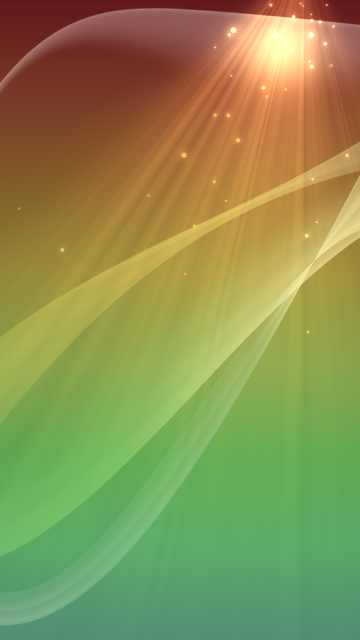
A Shadertoy shader for this background:

```glsl
// Light rays fan down from the upper right over a red-to-green gradient,
// crossed by translucent ribbons. Each ribbon fills the gap between two cubic
// curves and brightens where they pinch; dust is scattered along the rays.

const vec2 SHAPE = vec2(1.0, 1.7778);         // canvas proportions, width = 1
const vec2 RAY_SOURCE = vec2(0.847, 1.91);
const vec2 HOTSPOT = vec2(0.775, 1.635);
const float RAY_FALLOFF = 1.25;
const vec3 RAY_WARM = vec3(0.80, 0.56, 0.30);
const vec3 RAY_GREEN = vec3(0.50, 0.58, 0.28);
const vec3 HOT_COLOR = vec3(0.42, 0.43, 0.28);
const vec3 GOLD = vec3(1.0, 0.93, 0.46);
const vec3 LEAF = vec3(0.58, 0.86, 0.46);
const vec3 CREAM = vec3(1.0, 0.97, 0.68);
const vec3 GLASS = vec3(0.80, 0.90, 0.74);
const vec3 VEIL = vec3(0.90, 0.80, 0.77);
const int DUST_COUNT = 44;

// Background colours at equal steps from bottom to top
const vec3 SKY[8] = vec3[8](
    vec3(0.30, 0.52, 0.44), vec3(0.32, 0.62, 0.38),
    vec3(0.34, 0.61, 0.30), vec3(0.48, 0.58, 0.26),
    vec3(0.54, 0.50, 0.20), vec3(0.50, 0.36, 0.16),
    vec3(0.47, 0.22, 0.15), vec3(0.38, 0.09, 0.10));

float hash(float n) { return fract(sin(n * 127.1) * 43758.5453); }

float noise(float x) {
    float i = floor(x), f = fract(x);
    return mix(hash(i), hash(i + 1.0), f * f * (3.0 - 2.0 * f));
}

vec3 sky(float y) {
    vec3 c = SKY[0];
    for (int i = 1; i < 8; i++) c = mix(c, SKY[i], clamp(y * 7.0 - float(i - 1), 0.0, 1.0));
    return c;
}

// Cubic through heights h at x = 0, 1/3, 2/3 and 1
float curve(float x, vec4 h) {
    float a = x - 1.0 / 3.0, b = x - 2.0 / 3.0, c = x - 1.0;
    return dot(h, vec4(-4.5 * a * b * c, 13.5 * x * b * c, -13.5 * x * a * c, 4.5 * x * a * b));
}

// x: coverage, y: position across from edge a to b, z: pinch brightness
vec3 ribbon(vec2 uv, vec4 a, vec4 b, float blur) {
    float ya = curve(uv.x, a), yb = curve(uv.x, b);
    float lo = min(ya, yb), hi = max(ya, yb), width = hi - lo;
    float cover = smoothstep(-blur, blur, uv.y - lo) * smoothstep(-blur, blur, hi - uv.y);
    return vec3(cover, clamp((uv.y - lo) / max(width, 0.004), 0.0, 1.0), 0.03 / (0.03 + width));
}

float rays(vec2 d) {
    float angle = atan(d.x, -d.y);
    float streak = 0.45 * noise(angle * 13.0 + 7.0) + 0.35 * noise(angle * 34.0)
                 + 0.20 * noise(angle * 85.0);
    float fan = smoothstep(-0.95, -0.42, angle) * (1.0 - smoothstep(-0.1, 0.6, angle));
    return fan * (0.25 + 0.95 * streak) * exp(-RAY_FALLOFF * length(d));
}

float dust(vec2 p) {
    float sum = 0.0;
    for (int i = 0; i < DUST_COUNT; i++) {
        float n = float(i) * 3.0 + 1.0;
        float angle = mix(-0.85, 0.4, hash(n));
        float reach = 0.14 + 1.0 * pow(hash(n + 1.0), 1.6);
        vec2 spot = RAY_SOURCE + reach * vec2(sin(angle), -cos(angle));
        float size = mix(0.002, 0.008, pow(hash(n + 2.0), 2.5));
        float d = length(p - spot);
        float glow = smoothstep(size + 0.002, size - 0.002, d) + 0.3 * exp(-d * d / (size * size * 6.0));
        sum += glow * mix(0.25, 0.8, hash(n + 5.5)) * exp(-0.7 * reach);
    }
    return sum;
}

void mainImage(out vec4 fragColor, in vec2 fragCoord) {
    vec2 uv = fragCoord / iResolution.xy;
    vec2 p = uv * SHAPE;
    float edge = max(0.0015, 1.0 / iResolution.y);
    vec3 col = sky(uv.y);

    // Glass veil across the top
    float rise = pow(max(1.0 - uv.x / 0.45, 0.0), 2.7);
    float fall = pow(max((uv.x - 0.45) / 0.55, 0.0), 1.3);
    float depth = 0.987 - 0.117 * rise - 0.026 * fall - uv.y;
    float below = smoothstep(-edge, edge, depth);
    float thick = mix(0.022, 0.125, smoothstep(0.0, 0.65, uv.x));
    float body = 1.0 - smoothstep(0.15, 1.0, depth / thick);
    float rim = exp(-max(depth, 0.0) / 0.004);
    col = mix(col, VEIL, below * (0.34 * body + 0.22 * rim));

    // Rays and their hot core
    vec2 fromHot = (p - HOTSPOT) / vec2(0.11, 0.10);
    vec3 rayColor = mix(RAY_GREEN, RAY_WARM, smoothstep(0.25, 0.75, uv.y));
    col += rayColor * rays(p - RAY_SOURCE) * mix(0.7, 1.0, below);
    col += HOT_COLOR * exp(-dot(fromHot, fromHot)) * mix(0.3, 1.0, below);

    // Broad leaf ribbon, crisp below and fading upward
    vec3 r = ribbon(uv, vec4(0.130, 0.267, 0.461, 0.629), vec4(0.29, 0.45, 0.61, 0.73), edge);
    float warm = smoothstep(0.2, 0.85, uv.x);
    float threads = 0.8 + 0.4 * noise(r.y * 9.0 + uv.x * 2.0);
    col = mix(col, mix(LEAF, CREAM, warm), r.x * pow(1.0 - r.y, 1.2) * threads * mix(0.50, 0.62, warm));

    // Upper gold ribbon
    r = ribbon(uv, vec4(0.336, 0.536, 0.664, 0.733), vec4(0.473, 0.589, 0.680, 0.779), edge);
    threads = 0.8 + 0.4 * noise(r.y * 6.0 + uv.x * 5.0);
    col = mix(col, mix(GOLD, CREAM, smoothstep(0.6, 1.0, uv.x)),
              r.x * threads * (0.12 + 0.7 * r.z) * mix(0.7, 1.0, r.y));

    // Pale glass ribbon that twists at the right
    r = ribbon(uv, vec4(0.023, 0.124, 0.386, 0.727), vec4(0.075, 0.195, 0.455, 0.640), edge);
    warm = smoothstep(0.68, 0.86, uv.x);
    threads = 0.65 + 0.7 * noise(r.y * 8.0 + 3.0);
    float sheen = mix(mix(1.0, 0.35, r.y), 1.0, warm);
    col = mix(col, mix(GLASS, CREAM, warm), min(r.x * threads * sheen * (0.16 + 0.55 * r.z + 0.22 * warm), 0.9));

    // Floating dust
    col += vec3(1.0, 0.78, 0.50) * dust(p);
    fragColor = vec4(clamp(col, 0.0, 1.0), 1.0);
}
```
